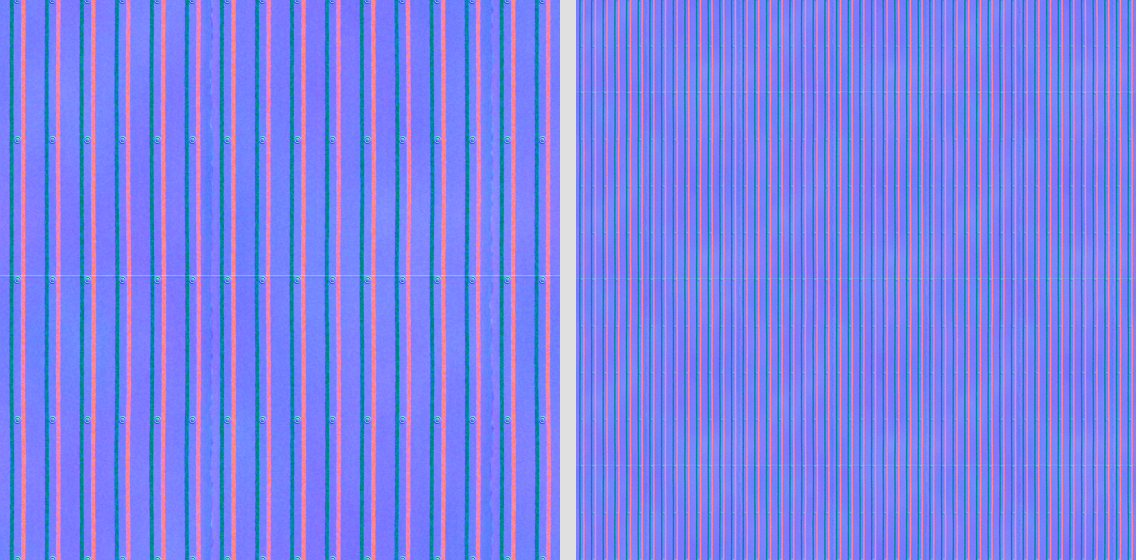
Left: one tile. Right: repeated 3 by 3.
Write a WebGL 1 fragment shader that draws this texture map.

```glsl
precision highp float;

uniform vec2 u_resolution;

const vec2 REPEATS = vec2(16.0, 4.0);      // ribs across, rivet rows up
const float LEFT_WALL = 0.338;             // wall centres, in rib widths
const float RIGHT_WALL = 0.667;
const float WALL_HALF = 0.066;
const float WALL_SOFT = 0.030;
const float WALL_TILT = 0.985;
const float RIB_WOBBLE = 0.035;
const vec2 BASE_TILT = vec2(-0.055, 0.015);
const float RIVET_RADIUS = 0.0075;
const float LAPS = 2.0;                    // overlapping sheet edges across
const float LAP_X = 0.375;
const float JOINT_Y = 0.5078;              // thin horizontal sheet joint
const float JOINT_WIDTH = 0.0011;
const float GRAIN = 0.13;
const float WALL_GRAIN = 0.24;
const float STREAKS = 0.07;
const float DENTS = 0.17;

float hash(vec2 p) {
  vec3 q = fract(p.xyx * 0.1031);
  q += dot(q, q.yzx + 33.33);
  return fract((q.x + q.y) * q.z);
}

// Value noise in -0.5..0.5 that wraps after a whole number of cells
float noise(vec2 uv, vec2 cells, float seed) {
  vec2 p = uv * cells;
  vec2 i = floor(p);
  vec2 f = fract(p);
  f = f * f * (3.0 - 2.0 * f);
  vec2 a = mod(i, cells) + seed;
  vec2 b = mod(i + 1.0, cells) + seed;
  float low = mix(hash(a), hash(vec2(b.x, a.y)), f.x);
  float high = mix(hash(vec2(a.x, b.y)), hash(b), f.x);
  return mix(low, high, f.y) - 0.5;
}

vec2 noise2(vec2 uv, vec2 cells, float seed) {
  return vec2(noise(uv, cells, seed), noise(uv, cells, seed + 57.0));
}

float wall(float u, float centre, float soft) {
  return 1.0 - smoothstep(WALL_HALF - soft, WALL_HALF + soft, abs(u - centre));
}

// Ragged edge where one sheet overlaps the next
vec2 lapTilt(vec2 uv) {
  float x = (fract((uv.x - LAP_X) * LAPS + 0.5) - 0.5) / LAPS;
  float ragged = noise(uv, vec2(8.0, 90.0), 5.0) * 0.004
               + noise(uv, vec2(8.0, 24.0), 9.0) * 0.003;
  float edge = x - 0.003 - ragged;
  float before = smoothstep(-0.018, -0.008, edge) * (1.0 - smoothstep(-0.002, 0.001, edge));
  float after = smoothstep(-0.001, 0.002, edge) * (1.0 - smoothstep(0.007, 0.013, edge));
  float lip = 1.0 - smoothstep(0.0, 0.0035, abs(edge));
  vec2 chips = noise2(uv, vec2(256.0, 110.0), 31.0) * lip * 0.45;
  return vec2(0.13 * after - 0.15 * before, 0.0) + chips;
}

// Raised rim, shallow groove and a small inner dome
vec2 rivetTilt(vec2 d) {
  float r = length(d) / RIVET_RADIUS;
  vec2 outward = d / max(length(d), 0.00001);
  float rim = 0.8 * smoothstep(0.62, 0.88, r);
  float groove = 0.45 * (1.0 - smoothstep(0.0, 0.16, abs(r - 0.6)));
  float dome = 0.65 * smoothstep(0.0, 0.45, r) * (1.0 - smoothstep(0.4, 0.55, r));
  return outward * (rim + dome - groove) + vec2(-0.12, 0.1);
}

void main() {
  vec2 uv = gl_FragCoord.xy / u_resolution;
  float pixel = 1.0 / min(u_resolution.x, u_resolution.y);

  // Sheet metal: broad dents, vertical streaks and fine grain
  vec2 tilt = BASE_TILT;
  tilt += DENTS * noise2(uv, vec2(7.0, 5.0), 3.0);
  tilt += DENTS * 0.4 * noise2(uv, vec2(19.0, 13.0), 17.0);
  tilt.x += STREAKS * noise(uv, vec2(160.0, 3.0), 41.0);
  vec2 grain = noise2(uv, vec2(384.0), 71.0);
  tilt += GRAIN * grain + lapTilt(uv);

  // Rib walls, slightly bent along their length
  float bend = RIB_WOBBLE * noise(uv, vec2(4.0, 6.0), 23.0)
             + 0.012 * noise(uv, vec2(64.0, 128.0), 29.0);
  float u = fract(uv.x * REPEATS.x) + bend;
  float soft = max(WALL_SOFT, pixel * REPEATS.x * 0.5);
  float leftWall = wall(u, LEFT_WALL, soft);
  float rightWall = wall(u, RIGHT_WALL, soft);
  vec2 wallTilt = vec2(WALL_TILT * (rightWall - leftWall), 0.04) + WALL_GRAIN * grain;
  tilt = mix(tilt, wallTilt, max(leftWall, rightWall));

  // Joint between the upper and lower sheets
  float jointSoft = max(pixel * 0.6, 0.0008);
  float jointY = uv.y - JOINT_Y;
  float joint = 1.0 - smoothstep(JOINT_WIDTH - jointSoft, JOINT_WIDTH + jointSoft, abs(jointY));
  float shade = 1.0 - smoothstep(0.0, 0.0025, abs(jointY + 0.003));
  tilt += vec2(-0.12, 0.5) * joint - vec2(0.0, 0.12) * shade;

  // Rivets on the rib crests
  vec2 d = (fract(uv * REPEATS + vec2(0.0, 0.5)) - 0.5) / REPEATS;
  float rivet = 1.0 - smoothstep(RIVET_RADIUS - pixel, RIVET_RADIUS + pixel * 0.5, length(d));
  tilt = mix(tilt, rivetTilt(d) + GRAIN * grain, rivet);

  // Pack the unit normal as a colour
  tilt *= min(1.0, 0.999 / max(length(tilt), 0.001));
  vec3 normal = vec3(tilt, sqrt(1.0 - dot(tilt, tilt)));
  gl_FragColor = vec4(normal * 0.5 + 0.5, 1.0);
}
```
